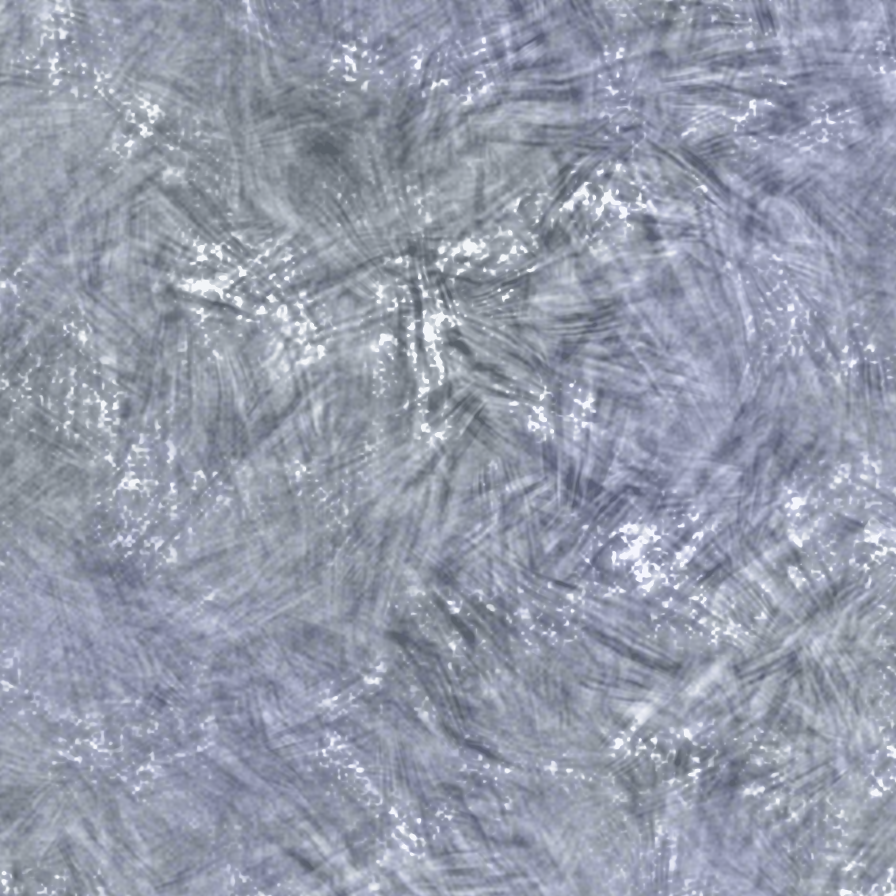
Reproduce this texture procedurally as a WebGL 2 fragment shader.

```glsl
#version 300 es
precision highp float;
// Frosted ice: overlapping fans of fine crystal needles with bright glints.

uniform vec2 u_resolution;
out vec4 fragColor;

const float PI = 3.14159265;

float hash(vec2 p) {
    return fract(sin(dot(p, vec2(127.1, 311.7))) * 43758.5453);
}

float valueNoise(vec2 p) {
    vec2 cell = floor(p);
    vec2 f = fract(p);
    f = f * f * (3.0 - 2.0 * f);
    float low = mix(hash(cell), hash(cell + vec2(1, 0)), f.x);
    float high = mix(hash(cell + vec2(0, 1)), hash(cell + vec2(1, 1)), f.x);
    return mix(low, high, f.y);
}

float fbm(vec2 p) {
    float sum = 0.0;
    float amplitude = 0.53;
    for (int i = 0; i < 4; i++) {
        sum += amplitude * valueNoise(p);
        p = mat2(1.6, 1.2, -1.2, 1.6) * p + 7.3;
        amplitude *= 0.5;
    }
    return sum;
}

vec2 rotate(vec2 p, float angle) {
    float c = cos(angle);
    float s = sin(angle);
    return vec2(c * p.x + s * p.y, c * p.y - s * p.x);
}

// Signed streak pattern: each scattered crystal has its own direction and ribs.
float crystals(vec2 p, float scale, float ribs, float seed) {
    vec2 g = p * scale + seed;
    vec2 cell = floor(g);
    float sum = 0.0;
    float energy = 0.004;
    for (int y = -1; y <= 1; y++) {
        for (int x = -1; x <= 1; x++) {
            vec2 id = cell + vec2(x, y);
            vec2 center = id + vec2(hash(id + 3.1), hash(id + 8.7));
            vec2 q = rotate(g - center, hash(id + 5.3) * 2.0 * PI);
            float fade = max(0.0, 1.0 - q.x * q.x - 3.5 * q.y * q.y);
            float weight = fade * fade * (0.35 + hash(id + 1.9));
            // Ribs spread apart along the crystal.
            float across = q.y / (1.0 + 0.45 * q.x);
            vec2 shift = 19.0 * vec2(hash(id + 2.2), hash(id + 6.4));
            float fine = valueNoise(vec2(q.x * 2.6, across * ribs) + shift);
            float wide = valueNoise(vec2(q.x * 1.5, across * ribs * 0.37) - shift);
            sum += weight * (0.62 * fine + 0.5 * wide - 0.56);
            energy += weight * weight;
        }
    }
    return sum * inversesqrt(energy);
}

// Blue-grey tint that drifts to lavender and fades toward white.
vec3 iceColor(float tone, float lavender) {
    vec3 tint = mix(vec3(-0.026, 0.003, 0.038), vec3(-0.022, -0.004, 0.098), lavender);
    return vec3(tone) + tint * (1.0 - 0.65 * smoothstep(0.74, 0.96, tone));
}

void main() {
    vec2 uv = gl_FragCoord.xy / u_resolution.y;
    vec2 bend = vec2(fbm(uv * 9.0), fbm(uv * 9.0 + 31.0)) - 0.5;
    vec2 p = uv + 0.022 * bend;

    // Crystal layers from long blades to short needles.
    float blades = crystals(p, 5.0, 34.0, 4.0);
    float needles = crystals(p, 10.0, 21.0, 23.0);
    float splinters = crystals(p, 19.0, 10.0, 47.0);
    float facets = crystals(p, 15.0, 4.5, 71.0);

    // Relief is strongest around the upper middle and fades in hazy areas.
    vec2 fromCore = uv - vec2(0.6, 0.6);
    float core = exp(-4.0 * dot(fromCore, fromCore));
    float clarity = 0.55 + 0.4 * core + 0.6 * smoothstep(0.3, 0.7, fbm(uv * 5.0 + 12.0));
    float relief = 0.20 * blades + 0.23 * needles + 0.17 * splinters + 0.13 * facets;

    // Cloudy depth and fine grain.
    float cloud = fbm(uv * 3.5 + 40.0) - 0.5;
    float grain = valueNoise(uv * 235.0) - 0.5;
    float speckle = valueNoise(rotate(uv, 0.6) * 170.0 + 9.0) - 0.5;
    float tone = 0.612 + clarity * relief + 0.13 * cloud + 0.09 * grain + 0.05 * speckle;

    // Dark hollows.
    float hollow = smoothstep(0.57, 0.78, fbm(p * 8.0 + 63.0));
    tone -= 0.09 * hollow * (0.5 + core);

    // Sparkling patches and a few solid white shards.
    float patches = smoothstep(0.44, 0.68, fbm(p * 13.0 + 85.0));
    float glint = smoothstep(0.08, 0.42, 0.55 * grain + 0.45 * speckle + 1.5 * relief);
    float shard = smoothstep(0.24, 0.36, facets + 0.12 * grain);
    tone += clarity * patches * (0.26 * glint + 0.15 * shard);
    tone = clamp(tone, 0.38, 0.96);

    // Colour drifts broadly and flickers between grains.
    float drift = fbm(uv * 4.0 + 17.0) + 0.25 * (uv.x - 0.5);
    float flicker = valueNoise(uv * 120.0 + 55.0) - 0.5;
    float lavender = smoothstep(0.3, 0.8, drift + 0.35 * flicker);
    fragColor = vec4(iceColor(tone, lavender), 1.0);
}
```
